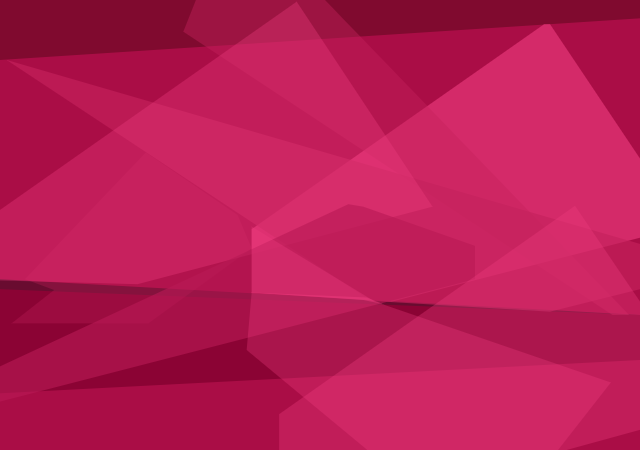
A Shadertoy shader for this background:

```glsl
const vec2 CANVAS = vec2(7.68, 5.40);

const vec3 CRIMSON = vec3(0.667, 0.051, 0.275);
const vec3 WINE    = vec3(0.502, 0.039, 0.184);
const vec3 MAROON  = vec3(0.545, 0.012, 0.204);
const vec3 PLUM    = vec3(0.412, 0.047, 0.188);
const vec3 CERISE  = vec3(0.725, 0.098, 0.333);
const vec3 ROSE    = vec3(0.773, 0.130, 0.361);
const vec3 PINK    = vec3(0.941, 0.240, 0.502);

// Smooth coverage from a signed distance (negative inside)
float coverage(float dist, float pixel) {
    return clamp(0.5 - dist / pixel, 0.0, 1.0);
}

// Coverage of the half plane above the line from a to b (a left of b)
float above(vec2 p, vec2 a, vec2 b, float pixel) {
    vec2 along = normalize(b - a);
    return coverage(-dot(p - a, vec2(-along.y, along.x)), pixel);
}

// Signed distance to a polygon; repeated corners are allowed
float polygonDistance(vec2 p, vec2 corners[7]) {
    float nearest = 1e6;
    float side = 1.0;
    for (int i = 0; i < 7; i++) {
        vec2 a = corners[i];
        vec2 b = corners[(i + 1) % 7];
        vec2 edge = b - a;
        vec2 w = p - a;
        vec2 gap = w - edge * clamp(dot(w, edge) / max(dot(edge, edge), 1e-6), 0.0, 1.0);
        nearest = min(nearest, dot(gap, gap));
        bvec3 crossing = bvec3(p.y >= a.y, p.y < b.y, edge.x * w.y > edge.y * w.x);
        if (all(crossing) || !any(crossing)) side = -side;
    }
    return side * sqrt(nearest);
}

// Lay a translucent sheet over the colour below
vec3 sheet(vec3 below, vec2 p, float pixel, vec3 tint, float alpha, vec2 corners[7]) {
    return mix(below, tint, alpha * coverage(polygonDistance(p, corners), pixel));
}

// Opaque bands with slanted borders
vec3 bands(vec2 p, float pixel) {
    vec3 color = CRIMSON;
    color = mix(color, MAROON, above(p, vec2(0.0, 0.68), vec2(7.68, 1.08), pixel));
    color = mix(color, PLUM, above(p, vec2(0.0, 1.93), vec2(7.68, 1.62), pixel));
    color = mix(color, CRIMSON, above(p, vec2(0.0, 2.05), vec2(7.68, 1.62), pixel));
    return mix(color, WINE, above(p, vec2(0.0, 4.68), vec2(7.68, 5.18), pixel));
}

void mainImage(out vec4 fragColor, in vec2 fragCoord) {
    vec2 p = fragCoord / iResolution.xy * CANVAS;
    float pixel = CANVAS.y / iResolution.y;
    vec3 color = bands(p, pixel);

    // Large bright block on the right
    color = sheet(color, p, pixel, PINK, 0.60, vec2[7](
        vec2(3.02, 2.65), vec2(6.53, 5.11), vec2(6.60, 5.11), vec2(8.0, 3.02),
        vec2(8.0, 2.63), vec2(4.70, 1.78), vec2(3.02, 1.89)));

    // Diagonal strip falling from the top
    color = sheet(color, p, pixel, ROSE, 0.42, vec2[7](
        vec2(2.47, 5.70), vec2(2.20, 5.02), vec2(7.35, 1.62), vec2(7.55, 1.62),
        vec2(3.61, 5.70), vec2(3.61, 5.70), vec2(3.61, 5.70)));

    // Long wedge widening to the right
    color = sheet(color, p, pixel, ROSE, 0.65, vec2[7](
        vec2(0.08, 4.68), vec2(8.0, 2.38), vec2(8.0, 2.01), vec2(6.60, 1.66),
        vec2(4.45, 1.79), vec2(4.45, 1.79), vec2(4.45, 1.79)));

    // Faint shard at the left
    color = sheet(color, p, pixel, ROSE, 0.30, vec2[7](
        vec2(1.75, 3.57), vec2(2.85, 2.82), vec2(3.02, 2.42), vec2(1.78, 1.52),
        vec2(0.14, 1.52), vec2(0.65, 1.92), vec2(0.30, 2.05)));

    // Tall peak on the left
    color = sheet(color, p, pixel, PINK, 0.34, vec2[7](
        vec2(3.56, 5.38), vec2(5.19, 2.92), vec2(1.65, 1.99), vec2(-0.2, 2.04),
        vec2(-0.2, 2.74), vec2(-0.2, 2.74), vec2(-0.2, 2.74)));

    // Muted blade across the centre
    color = sheet(color, p, pixel, CERISE, 0.62, vec2[7](
        vec2(-0.2, 0.91), vec2(4.18, 2.95), vec2(4.36, 2.92), vec2(5.70, 2.45),
        vec2(5.70, 2.05), vec2(-0.2, 0.53), vec2(-0.2, 0.53)));

    // Lower facet
    color = sheet(color, p, pixel, PINK, 0.31, vec2[7](
        vec2(3.02, 2.68), vec2(4.50, 1.78), vec2(7.33, 0.81), vec2(6.54, -0.2),
        vec2(4.65, -0.2), vec2(2.96, 1.20), vec2(3.02, 1.89)));

    // Lower right peak
    color = sheet(color, p, pixel, PINK, 0.33, vec2[7](
        vec2(6.90, 2.93), vec2(8.0, 1.31), vec2(8.0, 0.33), vec2(6.07, -0.2),
        vec2(3.35, -0.2), vec2(3.35, 0.43), vec2(3.35, 0.43)));

    // Thin highlight on the central seam
    color = sheet(color, p, pixel, PINK, 0.45, vec2[7](
        vec2(3.02, 1.89), vec2(4.40, 1.83), vec2(4.60, 1.75), vec2(4.36, 1.80),
        vec2(4.36, 1.80), vec2(4.36, 1.80), vec2(4.36, 1.80)));

    fragColor = vec4(color, 1.0);
}
```
